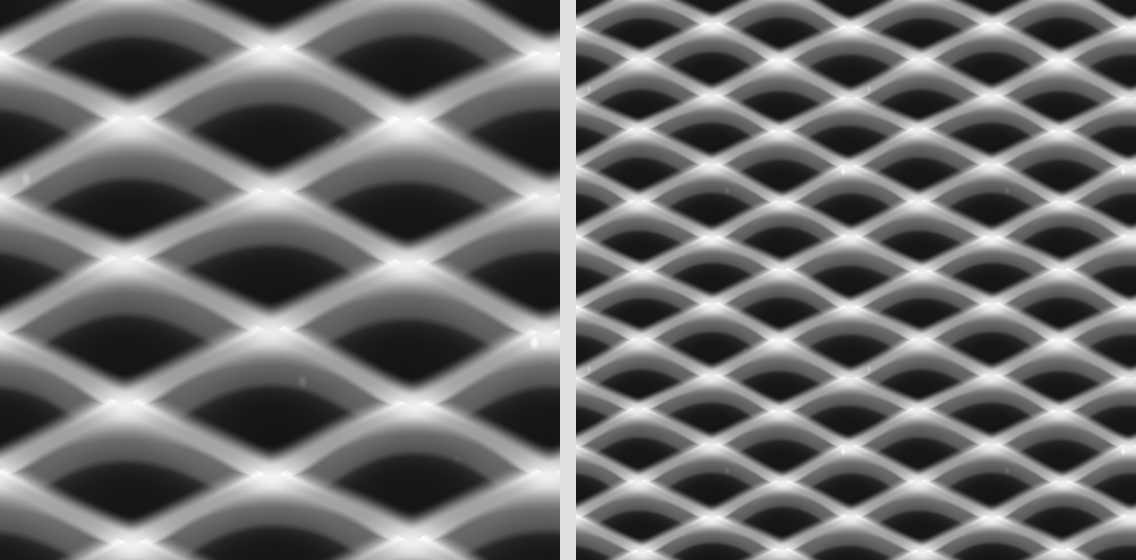
Left: one tile. Right: repeated 2 by 2.
Reproduce this texture map procedurally as a WebGL 1 fragment shader.

```glsl
precision highp float;
// Expanded metal mesh in grey: two interleaved lattices of eye-shaped openings.
// Each opening is shaded from its top joint down: lit strand, grey inner wall,
// dark hole, lit strand. Wrapping noise bends and stains it, so it tiles.

uniform vec2 u_resolution;

const vec2 REPEATS = vec2(2.0, 4.0);        // openings across and down, per lattice
const vec2 JOINT = vec2(0.458, 0.896);      // joint position in repeats, from top left
const float STRAND_LIFT = 0.045;            // upward bow of the strands
const float STRAND_TONE = 0.63;
const float JOINT_GLOW = 0.31;
const vec2 JOINT_SIZE = vec2(0.27, 0.15);
const float WALL_TOP = 0.46;                // wall tone below the strand
const float WALL_BOTTOM = 0.31;             // wall tone at the hole
const float HOLE_TONE = 0.08;
const float BEND = 0.035;                   // irregularity of the mesh
const float STAIN = 0.05;                   // uneven brightness
const float SPECK_GRID = 14.0;
const float SPECK_CHANCE = 0.04;
const float SPECK_TONE = 0.10;

float hash(vec2 p) {
  vec3 q = fract(p.xyx * vec3(0.1031, 0.1030, 0.0973));
  q += dot(q, q.yzx + 33.33);
  return fract((q.x + q.y) * q.z);
}

// Value noise on a grid that wraps after the given period.
float wrapNoise(vec2 uv, vec2 period, float seed) {
  vec2 p = uv * period;
  vec2 i = floor(p);
  vec2 f = fract(p);
  f = f * f * f * (f * (f * 6.0 - 15.0) + 10.0);
  vec2 a = mod(i, period) + seed;
  vec2 b = mod(i + 1.0, period) + seed;
  return mix(mix(hash(a), hash(vec2(b.x, a.y)), f.x),
             mix(hash(vec2(a.x, b.y)), hash(b), f.x), f.y);
}

float glow(vec2 offset) {
  vec2 q = offset / JOINT_SIZE;
  return exp(-dot(q, q));
}

// Tone inside one opening: side is 0 at its middle and 1 at the side joints,
// drop is 0 at the top joint and 1 at the bottom joint.
float openingTone(float side, float drop) {
  float wallEdge = 0.16 + 0.47 * pow(side, 1.8);
  float holeEdge = 0.375 + 0.55 * side * side;
  float lowerEdge = 0.895 - 0.5 * sqrt(side * side + 0.003);

  // Dark hole, a little lighter at its rim and tips
  float depth = max(drop - holeEdge, 0.0);
  float hole = HOLE_TONE + 0.10 * exp(-depth / 0.07) + 0.12 * side * side;

  // Inner wall under the upper strand
  float down = clamp((drop - wallEdge) / max(holeEdge - wallEdge, 0.05), 0.0, 1.0);
  float wall = mix(WALL_TOP, WALL_BOTTOM, down);
  wall = mix(wall, 0.39, 0.6 * smoothstep(0.2, 0.7, side));
  float tone = mix(wall, hole, smoothstep(-0.035, 0.035, drop - holeEdge));

  // Strands and the joints where they meet
  float joints = glow(vec2(side, drop)) + glow(vec2(side, drop - 1.0))
               + glow(vec2(1.0 - side, drop - 0.5));
  float strand = STRAND_TONE + JOINT_GLOW * min(joints, 1.0);
  float ridge = (drop - lowerEdge - 0.03) / 0.03;
  strand += 0.08 * exp(-ridge * ridge) * smoothstep(0.45, 0.8, side);

  float softness = mix(0.09, 0.035, smoothstep(0.0, 0.5, side));
  float upper = 1.0 - smoothstep(-softness, softness, drop - wallEdge);
  float lower = smoothstep(-0.10, 0.05, drop - lowerEdge);
  return mix(tone, strand, max(upper, lower));
}

// Sparse faint flecks on a wrapping grid.
float specks(vec2 uv) {
  vec2 p = uv * SPECK_GRID;
  vec2 cell = mod(floor(p), SPECK_GRID);
  vec2 spot = 0.3 + 0.4 * vec2(hash(cell + 71.0), hash(cell + 113.0));
  float d = length((fract(p) - spot) * vec2(1.3, 0.9));
  float present = step(1.0 - SPECK_CHANCE, hash(cell + 29.0));
  return present * (1.0 - smoothstep(0.04, 0.2, d));
}

void main() {
  vec2 uv = gl_FragCoord.xy / u_resolution;
  uv.y = 1.0 - uv.y;

  // Bend the mesh slightly, then fold it into one repeat
  vec2 bend = vec2(wrapNoise(uv, vec2(4.0), 5.0), wrapNoise(uv, vec2(4.0, 6.0), 41.0)) - 0.5;
  vec2 p = uv * REPEATS - JOINT + BEND * bend * vec2(1.0, 2.0);
  float side = abs(fract(p.x + 0.5) - 0.5) * 2.0;
  float lift = STRAND_LIFT * (0.5 - 0.5 * cos(6.28318 * side));
  float drop = fract(p.y + lift);

  // Outside this diamond the point belongs to the other lattice
  if (abs(drop - 0.5) > 0.5 - 0.5 * side) {
    side = 1.0 - side;
    drop = fract(drop + 0.5);
  }

  float tone = openingTone(side, drop - lift);
  float stain = wrapNoise(uv, vec2(6.0, 9.0), 17.0) + 0.5 * wrapNoise(uv, vec2(17.0, 23.0), 63.0);
  tone *= 1.0 + STAIN * (stain - 0.75);
  tone += SPECK_TONE * specks(uv) * smoothstep(0.2, 0.4, tone);
  gl_FragColor = vec4(vec3(clamp(tone, 0.0, 1.0)), 1.0);
}
```
